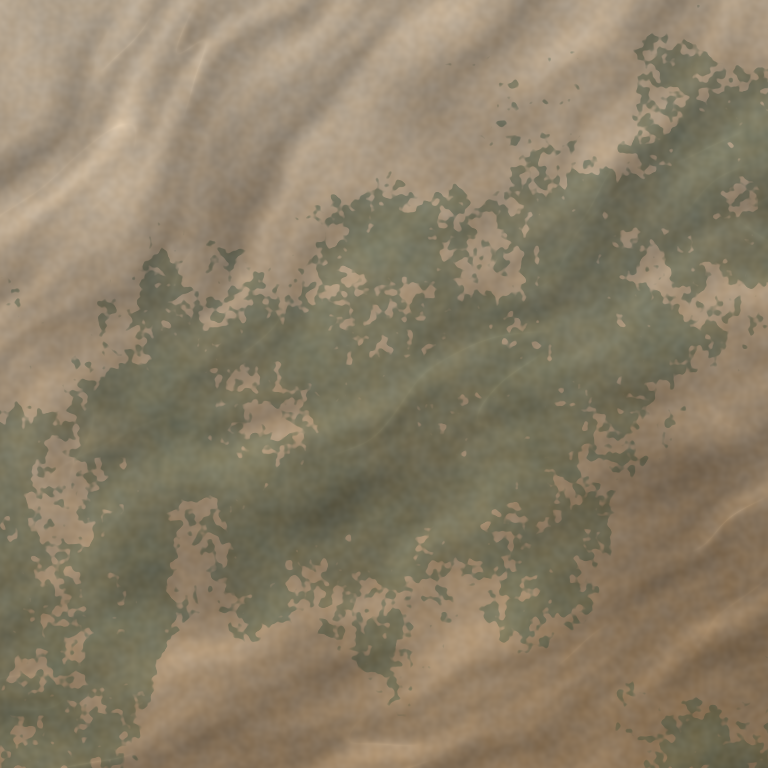
Reproduce this texture procedurally as a three.js fragment shader.

```glsl
varying vec2 vUv;

vec2 gradientAt(vec2 cell) {
  float h = fract(sin(dot(cell, vec2(127.1, 311.7))) * 43758.545);
  return vec2(cos(6.2832 * h), sin(6.2832 * h));
}

// Gradient noise, roughly -0.7 to 0.7
float noise(vec2 p) {
  vec2 i = floor(p), f = fract(p);
  vec2 u = f * f * f * (f * (f * 6.0 - 15.0) + 10.0);
  float a = dot(gradientAt(i), f);
  float b = dot(gradientAt(i + vec2(1, 0)), f - vec2(1, 0));
  float c = dot(gradientAt(i + vec2(0, 1)), f - vec2(0, 1));
  float d = dot(gradientAt(i + vec2(1, 1)), f - vec2(1, 1));
  return 1.4 * mix(mix(a, b, u.x), mix(c, d, u.x), u.y);
}

float fbm(vec2 p) {
  float sum = 0.0, amplitude = 0.5;
  for (int i = 0; i < 4; i++) {
    sum += amplitude * noise(p);
    p = mat2(1.6, 1.2, -1.2, 1.6) * p + 3.7;
    amplitude *= 0.5;
  }
  return sum;
}

// Long cloth folds running at an angle, with scattered pale creases
float folds(vec2 p, float angle) {
  vec2 along = vec2(cos(angle), sin(angle));
  vec2 q = vec2(dot(p, along) * 2.6, dot(p, vec2(-along.y, along.x)) * 12.0);
  q.y += 0.9 * noise(p * 3.0 + 5.0) + 0.25 * noise(p * 9.0);
  float relief = 0.22 * noise(q) + 0.13 * noise(q * 2.1 + 9.0);
  float crease = pow(1.0 - min(abs(noise(q * vec2(1.3, 0.9) + 17.0)), 1.0), 14.0);
  return relief + 0.13 * crease * smoothstep(0.0, 0.45, noise(p * 5.0 + 2.0));
}

// Diagonal foliage mass: positive inside
float foliageDepth(vec2 p) {
  float top = 0.475 + 0.45 * p.x;
  float bottom = 0.03 + 0.28 * smoothstep(0.17, 0.24, p.x)
    - 0.10 * smoothstep(0.27, 0.34, p.x) + 0.42 * smoothstep(0.70, 0.97, p.x);
  float band = min(top - p.y, p.y - bottom) * 0.8;
  float sprig = 0.06 - length((p - vec2(0.94, 0.02)) * vec2(0.8, 1.0));
  return max(band, sprig);
}

// Ragged leafy cover, broken by gaps and small speckles
float foliage(vec2 p) {
  float depth = clamp(foliageDepth(p), -0.5, 0.052);
  depth += 0.09 * noise(p * 7.0 + 3.0) + 0.05 * noise(p * 17.0 + 8.0);
  depth += 0.045 * noise(p * 34.0) + 0.05 * noise(p * 65.0 + 4.0);
  depth += 0.035 * noise(p * 115.0 + 6.0);
  return smoothstep(-0.01, 0.01, depth);
}

void main() {
  vec2 p = vUv;

  // Light falls from the upper left and warms toward the bottom
  float light = clamp(0.2 + 0.85 * p.y - 0.25 * p.x + 0.25 * fbm(p * 3.0), 0.0, 1.1);
  vec3 cloth = mix(vec3(0.54, 0.45, 0.345), vec3(0.67, 0.61, 0.53), light);
  vec3 leaves = mix(vec3(0.405, 0.39, 0.295), vec3(0.465, 0.465, 0.39), light);
  leaves += vec3(0.03, 0.005, -0.005) * fbm(p * 8.0 + 20.0);

  // Steep folds above, shallow folds below
  float steepness = smoothstep(0.05, 0.4, p.y - 0.45 * p.x - 0.1);
  float shade = mix(folds(p, 0.46), folds(p + 4.0, 0.9), steepness);

  vec3 color = mix(cloth, leaves, 0.94 * foliage(p));
  color *= 1.0 + shade;

  // Faint mottling and fibre grain
  color += 0.03 * fbm(p * 22.0) + 0.022 * noise(p * 95.0);
  color += vec3(-0.012, 0.0, 0.015) * noise(p * 48.0 + 11.0);
  gl_FragColor = vec4(color, 1.0);
}
```
